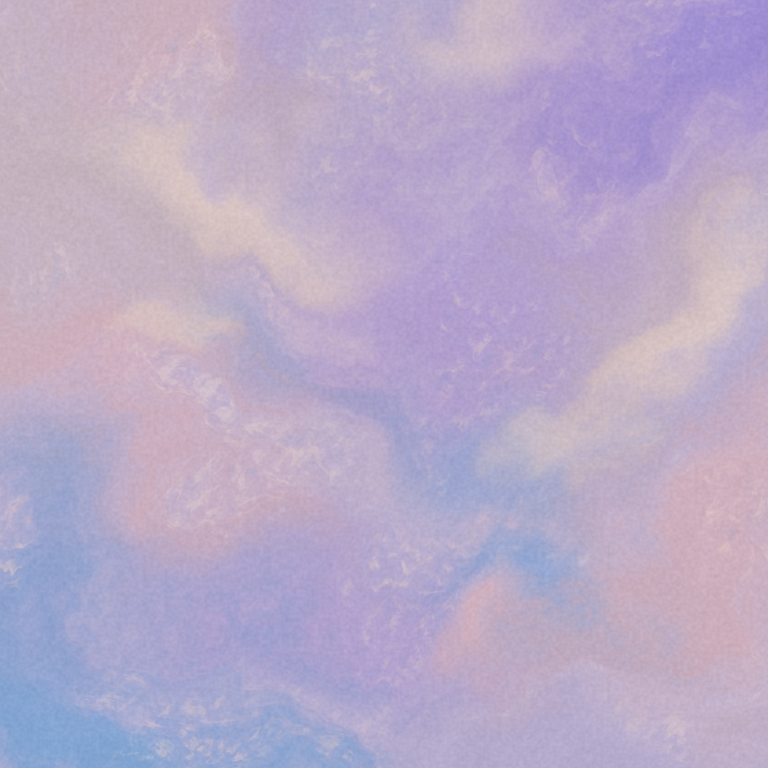
A Shadertoy shader for this texture:

```glsl
// Draws a soft pastel sky of brushed lavender, blue, peach and cream clouds.

vec2 randomGradient(vec2 cell) {
    vec3 h = fract(cell.xyx * vec3(0.1031, 0.1030, 0.0973));
    h += dot(h, h.yzx + 33.33);
    float angle = 6.2832 * fract((h.x + h.y) * h.z);
    return vec2(cos(angle), sin(angle));
}

float gradientNoise(vec2 p) {
    vec2 i = floor(p), f = p - i;
    vec2 u = f * f * f * (f * (f * 6.0 - 15.0) + 10.0);
    vec2 e = vec2(1.0, 0.0);
    float low = mix(dot(randomGradient(i), f),
                    dot(randomGradient(i + e), f - e), u.x);
    float high = mix(dot(randomGradient(i + e.yx), f - e.yx),
                     dot(randomGradient(i + 1.0), f - 1.0), u.x);
    return mix(low, high, u.y);
}

// Expresses v in a frame whose x axis points along the angle
vec2 turn(vec2 v, float angle) {
    float c = cos(angle), s = sin(angle);
    return vec2(c * v.x + s * v.y, c * v.y - s * v.x);
}

float fbm(vec2 p, int octaves) {
    float sum = 0.0, amplitude = 0.5;
    for (int i = 0; i < octaves; i++) {
        sum += amplitude * gradientNoise(p);
        p = turn(p, 0.35) * 2.03 + 17.3;
        amplitude *= 0.56;
    }
    return sum;
}

// Lays one soft patch of paint whose rim is broken up by the brush noise
void dab(inout vec3 color, vec2 p, vec2 center, vec2 radius, float angle,
         vec3 paint, float strength, float breakup) {
    float d = length(turn(p - center, angle) / radius);
    color = mix(color, paint, strength * smoothstep(1.35, 0.15, d + breakup));
}

void mainImage(out vec4 fragColor, in vec2 fragCoord) {
    vec2 uv = fragCoord / iResolution.xy;

    vec3 mauve = vec3(0.76, 0.69, 0.78);
    vec3 lavender = vec3(0.71, 0.67, 0.80);
    vec3 violet = vec3(0.69, 0.61, 0.81);
    vec3 blue = vec3(0.55, 0.64, 0.82);
    vec3 peach = vec3(0.82, 0.69, 0.74);
    vec3 sand = vec3(0.77, 0.70, 0.74);
    vec3 cream = vec3(0.87, 0.79, 0.77);

    // Large swirls bend every shape
    vec2 p = uv + 0.26 * vec2(fbm(uv * 3.2 + 4.0, 4), fbm(uv * 3.2 + 31.0, 4));

    // Strokes fall to the right on the left side and rise on the right side
    float side = smoothstep(0.3, 0.7, p.x);
    float stroke = mix(fbm(turn(p, -0.6) * vec2(4.0, 9.0) + 9.0, 6),
                       fbm(turn(p, 0.55) * vec2(4.0, 9.0) + 52.0, 6), side);
    float flecks = fbm(uv * 48.0 + 5.0 * stroke, 4);
    float breakup = 1.3 * stroke + 0.35 * flecks;

    // Ground: lavender with drifts of mauve
    float drift = fbm(p * 2.6 + 71.0, 3);
    vec3 color = mix(lavender, mauve, smoothstep(-0.2, 0.2, drift + 0.25 * (p.y - 0.45)));

    // Violet heights and heart
    dab(color, p, vec2(0.90, 0.92), vec2(0.42, 0.24), 0.5, violet, 0.9, breakup);
    dab(color, p, vec2(0.60, 0.62), vec2(0.32, 0.17), 0.3, violet, 0.85, breakup);
    dab(color, p, vec2(0.33, 0.97), vec2(0.12, 0.10), -0.6, violet, 0.8, breakup);
    dab(color, p, vec2(0.42, 0.20), vec2(0.24, 0.12), -0.4, violet, 0.65, breakup);
    dab(color, p, vec2(0.98, 0.97), vec2(0.20, 0.14), 0.5, vec3(0.61, 0.55, 0.83), 0.8, breakup);

    // Blue depths
    dab(color, p, vec2(0.08, 0.12), vec2(0.42, 0.24), -0.5, blue, 0.9, breakup);
    dab(color, p, vec2(0.15, 0.02), vec2(0.28, 0.12), -0.4, vec3(0.49, 0.65, 0.83), 0.7, breakup);
    dab(color, p, vec2(0.70, 0.22), vec2(0.18, 0.09), -0.2, blue, 0.95, breakup);
    dab(color, p, vec2(0.62, 0.40), vec2(0.20, 0.10), -0.2, blue, 0.55, breakup);
    dab(color, p, vec2(0.28, 0.55), vec2(0.13, 0.08), 0.3, blue, 0.45, breakup);

    // Warm sand and peach flanks
    dab(color, p, vec2(0.08, 0.78), vec2(0.30, 0.34), -0.5, sand, 0.9, breakup);
    dab(color, p, vec2(0.17, 0.96), vec2(0.14, 0.10), -0.4, peach, 0.6, breakup);
    dab(color, p, vec2(0.17, 0.46), vec2(0.24, 0.10), -0.65, peach, 0.9, breakup);
    dab(color, p, vec2(0.94, 0.32), vec2(0.30, 0.13), 0.7, peach, 0.9, breakup);
    dab(color, p, vec2(0.62, 0.16), vec2(0.08, 0.06), 0.4, peach, 0.9, breakup);
    dab(color, p, vec2(0.84, 0.64), vec2(0.20, 0.13), 0.5, sand, 0.75, breakup);

    // Cream lights
    dab(color, p, vec2(0.31, 0.76), vec2(0.24, 0.07), -0.5, cream, 0.8, breakup);
    dab(color, p, vec2(0.92, 0.60), vec2(0.19, 0.07), 0.6, cream, 0.8, breakup);
    dab(color, p, vec2(0.20, 0.54), vec2(0.08, 0.05), 0.5, cream, 0.65, breakup);
    dab(color, p, vec2(0.63, 0.95), vec2(0.12, 0.05), 0.3, cream, 0.6, breakup);
    dab(color, p, vec2(0.72, 0.44), vec2(0.09, 0.04), -0.2, cream, 0.6, breakup);

    // Dry-brush flecks gather in ragged zones
    float zone = smoothstep(0.0, 0.28, fbm(p * 5.0 + 90.0, 4) + 0.4 * stroke);
    color = mix(color, cream, 0.42 * zone * smoothstep(0.02, 0.30, flecks + 0.3 * stroke));
    color = mix(color, blue, 0.22 * zone * smoothstep(0.08, 0.35, -flecks));

    // Faint stroke shading and fine paper grain
    color += 0.05 * stroke + 0.012 * flecks;
    color += 0.030 * gradientNoise(uv * 210.0) + 0.022 * gradientNoise(uv.yx * 113.0 + 40.0);

    fragColor = vec4(clamp(color, 0.0, 1.0), 1.0);
}
```
